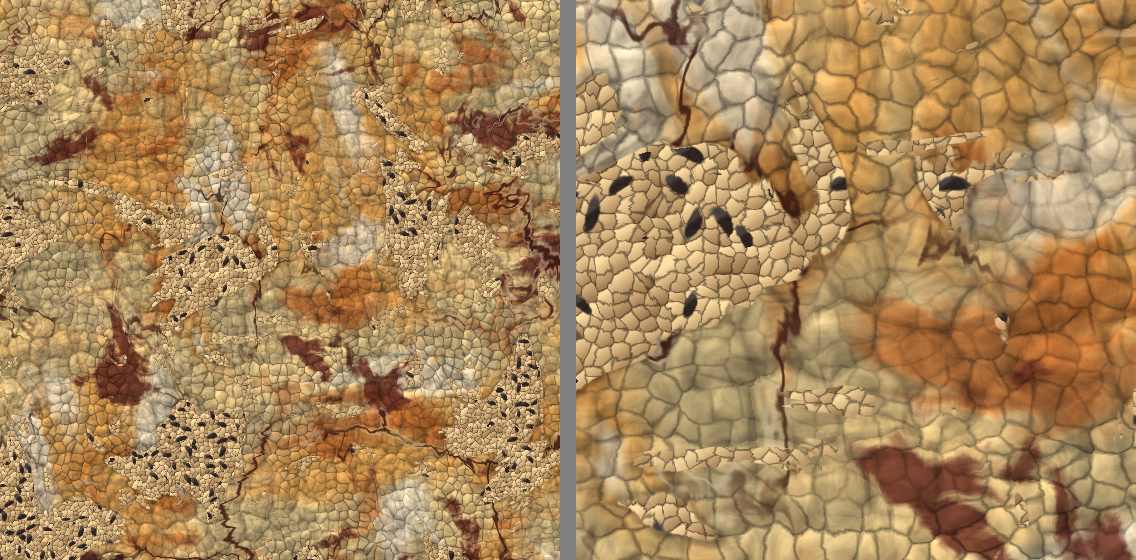
Left, the full canvas; right, a detail of the centre.
Reproduce this texture procedurally as a Shadertoy shader.

```glsl
// Weathered shore rock: knobbly ochre plates split by cracks, stained by rust,
// with crusts of pale barnacles and dark mussels. Cellular noise forms plates,
// knobs, grains and shells; layered sines place the stains and colonies.

const vec3 OLIVE  = vec3(0.67, 0.59, 0.42);
const vec3 SAND   = vec3(0.80, 0.68, 0.46);
const vec3 OCHRE  = vec3(0.74, 0.50, 0.22);
const vec3 RUST   = vec3(0.61, 0.32, 0.13);
const vec3 MAROON = vec3(0.35, 0.15, 0.11);
const vec3 CHALK  = vec3(0.80, 0.75, 0.65);
const vec3 CREAM  = vec3(0.88, 0.75, 0.54);
const vec3 UMBER  = vec3(0.40, 0.25, 0.13);
const vec3 SHELL  = vec3(0.13, 0.10, 0.10);
const vec2 LIGHT  = vec2(-0.55, 0.83);

vec2 hash2(vec2 p) {
    vec3 q = fract(p.xyx * vec3(0.1031, 0.1030, 0.0973));
    q += dot(q, q.yzx + 33.33);
    return fract((q.xx + q.yz) * q.zy);
}

// Cellular noise: xy = offset from the nearest seed, z = gap to border, w = id
vec4 cells(vec2 p) {
    vec2 base = floor(p), nearest = vec2(0.0);
    float d1 = 9.0, d2 = 9.0, id = 0.0;
    for (int j = -1; j <= 1; j++)
    for (int i = -1; i <= 1; i++) {
        vec2 cell = base + vec2(i, j);
        vec2 h = hash2(cell);
        vec2 r = p - cell - 0.1 - 0.8 * h;
        float d = length(r);
        if (d < d1) {
            d2 = d1; d1 = d; nearest = r;
            id = fract(h.x * 7.3 + h.y * 13.7);
        } else d2 = min(d2, d);
    }
    return vec4(nearest, d2 - d1, id);
}

// Layered, rotated and bent sines, roughly -1 to 1
float waves(vec2 p, float seed) {
    float sum = 0.0, amp = 0.5;
    p += seed * vec2(3.17, 5.41);
    for (int i = 0; i < 6; i++) {
        p = mat2(0.8, 0.6, -0.6, 0.8) * p * 1.7;
        p += 0.9 * sin(p.yx * 0.8 + seed);
        sum += amp * sin(p.x) * sin(p.y);
        amp *= 0.62;
    }
    return sum;
}

float patchMask(vec2 p, float seed, float level, float soft) {
    return smoothstep(level - soft, level + soft, waves(p, seed));
}

// Rounded lighting and dark creases of one layer of knobs
float knobs(vec2 p, float crease) {
    vec4 c = cells(p);
    float lit = 1.0 + 0.32 * dot(c.xy, LIGHT) + 0.14 * (c.w - 0.5);
    return lit * mix(1.0 - crease, 1.05, smoothstep(0.0, 0.22, c.z));
}

// Coverage of a narrow shell lying at a random tilt in its cell
float mussel(vec4 c, float size) {
    float a = -0.65 + 2.6 * (c.w - 0.5);
    vec2 q = mat2(cos(a), -sin(a), sin(a), cos(a)) * c.xy;
    q.y += 0.35 * q.x * q.x;
    return 1.0 - smoothstep(0.75, 1.15, length(q / (vec2(0.47, 0.20) * size)));
}

vec3 rockColour(vec2 uv, float edge) {
    vec3 col = mix(OLIVE, SAND, patchMask(uv * 9.0, 1.0, 0.08, 0.4));
    col = mix(col, OCHRE, 0.75 * patchMask(uv * 5.0, 2.0, 0.18, 0.35));
    col = mix(col, RUST, 0.75 * patchMask(uv * 8.0, 3.0, 0.40, 0.22));
    float seam = 1.0 - smoothstep(0.0, 0.20, edge);
    col = mix(col, RUST, 0.5 * seam * patchMask(uv * 7.0, 4.0, 0.0, 0.3));
    col = mix(col, CHALK, 0.8 * patchMask(uv * 7.0, 5.0, 0.42, 0.18));
    float stain = waves(uv * 6.0, 6.0) + 0.16 * seam + 0.12 * waves(uv * 50.0, 7.0);
    return mix(col, MAROON, 0.85 * smoothstep(0.42, 0.60, stain));
}

vec3 colonyColour(vec2 uv, float crowd) {
    vec4 grain = cells(uv * 115.0 + 0.5 * waves(uv * 60.0, 8.0));
    float lit = 0.55 + 0.5 * grain.w + 0.45 * dot(grain.xy, LIGHT);
    vec3 col = mix(UMBER, CREAM, clamp(lit, 0.0, 1.2));
    col *= mix(0.6, 1.04, smoothstep(0.0, 0.22, grain.z));
    vec4 shell = cells(uv * 44.0 + 0.12 * waves(uv * 40.0, 9.0));
    float present = step(fract(shell.w * 17.0), mix(0.10, 0.92, crowd));
    float dark = present * mussel(shell, mix(0.75, 1.05, fract(shell.w * 31.0)));
    float sheen = 0.13 * smoothstep(0.02, 0.15, dot(shell.xy, LIGHT));
    return mix(col, SHELL + sheen, 0.93 * dark);
}

void mainImage(out vec4 fragColor, in vec2 fragCoord) {
    vec2 uv = fragCoord / iResolution.y;
    vec2 bend = vec2(waves(uv * 7.0, 10.0), waves(uv * 7.0, 11.0));
    vec2 fray = vec2(waves(uv * 45.0, 12.0), waves(uv * 45.0, 13.0));

    // Plates, knobs and broad relief
    float edge = cells(uv * 4.2 + 0.40 * bend + 0.03 * fray).z;
    vec2 knobUv = uv + 0.010 * bend + 0.0035 * fray;
    float fine = knobs(knobUv * 58.0, 0.36);
    float coarse = knobs(knobUv * 25.0, 0.28);
    float rough = patchMask(uv * 8.0, 14.0, -0.05, 0.35);
    float relief = waves(uv * 13.0, 15.0) - waves(uv * 13.0 + 0.09 * LIGHT, 15.0);
    vec3 col = rockColour(uv + 0.004 * fray, edge);
    col *= mix(coarse, fine, 0.3 + 0.6 * rough);
    col *= 1.0 + 0.38 * clamp(relief, -0.8, 0.8) + 0.17 * waves(uv * 85.0, 16.0);

    // Dark cracks and pale mineral seams
    float open = patchMask(uv * 6.0, 17.0, -0.05, 0.3);
    float crack = 1.0 - smoothstep(0.008, 0.045, edge);
    col = mix(col, MAROON * 0.65, 0.85 * crack * open);
    float vein = 1.0 - smoothstep(0.0, 0.035, abs(edge - 0.06));
    col = mix(col, CHALK, 0.5 * vein * patchMask(uv * 9.0, 18.0, 0.2, 0.2));

    // Crowded colonies and small scattered clumps of barnacles
    float growth = waves(uv * 6.5, 19.0) + 0.07 * fray.x;
    float colony = smoothstep(0.23, 0.28, growth);
    float clump = smoothstep(0.50, 0.58, waves(uv * 19.0, 20.0) + 0.08 * fray.y);
    float crowd = smoothstep(0.26, 0.46, growth) * patchMask(uv * 6.0, 21.0, -0.08, 0.25);
    float rim = smoothstep(0.15, 0.23, growth) * (1.0 - colony);
    col *= 1.0 - 0.22 * rim;
    col = mix(col, colonyColour(uv, crowd), max(colony, 0.9 * clump));

    fragColor = vec4(clamp(col, 0.0, 1.0), 1.0);
}
```
